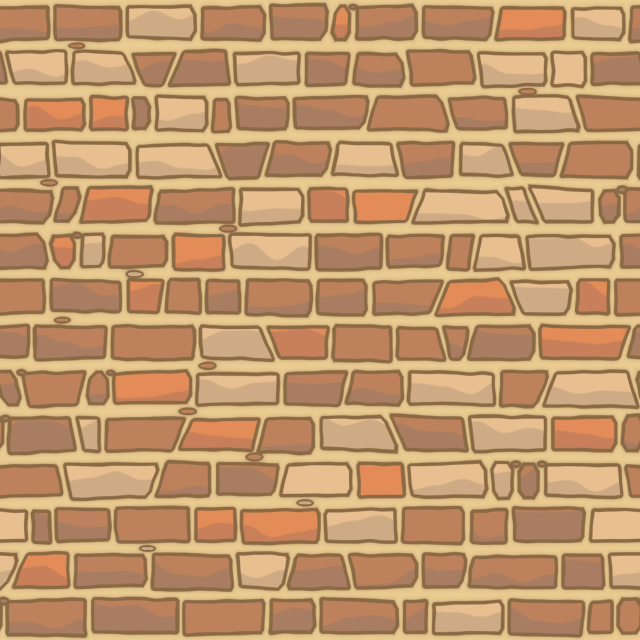
Write a Shadertoy shader that draws this texture.

```glsl
#define ROWS 14.0
#define BRICKS 10
#define HALF_HEIGHT 0.0285
#define SIDE_GAP 0.003
#define LINE_WIDTH 0.0054
#define SOFTNESS 0.0013
#define CORNER 0.006
#define LEAN 0.45
#define SLIM_SHARE 0.15
#define CHIP_SHARE 0.07
#define CREAM_SHARE 0.27
#define ORANGE_SHARE 0.11

const vec3 MORTAR = vec3(0.92, 0.80, 0.57);
const vec3 OUTLINE = vec3(0.54, 0.41, 0.27);
const vec3 BROWN_LIT = vec3(0.74, 0.51, 0.36);
const vec3 BROWN_SHADE = vec3(0.66, 0.49, 0.38);
const vec3 CREAM_LIT = vec3(0.91, 0.75, 0.56);
const vec3 CREAM_SHADE = vec3(0.81, 0.67, 0.52);
const vec3 ORANGE_LIT = vec3(0.89, 0.55, 0.34);
const vec3 ORANGE_SHADE = vec3(0.78, 0.50, 0.35);

float hash(vec2 p) {
    return fract(sin(dot(p, vec2(127.1, 311.7))) * 43758.55);
}

float noise(vec2 p) {
    vec2 i = floor(p), f = fract(p);
    f = f * f * (3.0 - 2.0 * f);
    return mix(mix(hash(i), hash(i + vec2(1, 0)), f.x),
               mix(hash(i + vec2(0, 1)), hash(i + vec2(1, 1)), f.x), f.y);
}

float brickWeight(vec2 id) {
    return hash(id) < SLIM_SHARE ? 0.36 : mix(0.62, 1.3, hash(id + 31.0));
}

float ellipse(vec2 p, vec2 radius) {
    float k = length(p / radius);
    return k * (k - 1.0) / max(length(p / (radius * radius)), 0.001);
}

// Outlined shape with a faint stain on the mortar around it
vec3 paint(vec3 base, float d, vec3 fill, float width) {
    float soft = max(SOFTNESS, 0.7 / iResolution.y);
    base = mix(base, OUTLINE, 0.3 * exp(-max(d, 0.0) / 0.0025));
    base = mix(base, OUTLINE, smoothstep(soft, -soft, d));
    return mix(base, fill, smoothstep(soft, -soft, d + width));
}

void mainImage(out vec4 fragColor, in vec2 fragCoord) {
    vec2 uv = fragCoord / iResolution.xy;
    float row = floor(uv.y * ROWS);
    float y = uv.y - (row + 0.5) / ROWS;
    float x = fract(uv.x + hash(vec2(row, 3.0)));
    float wobble = 0.003 * (noise(uv * 45.0) - 0.5);

    // Total weight of the row, so that its bricks fill the width
    int count = BRICKS + int(step(0.65, hash(vec2(row, 7.0))));
    float total = 0.0;
    for (int i = 0; i < count; i++) total += brickWeight(vec2(i, row));

    // Walk along the leaning joints to find the brick
    vec2 id = vec2(0.0, row), sides = vec2(0.0);
    float edge = 0.0, joint = 0.0, middle = 0.0, pebble = 1.0;
    for (int i = 0; i < count; i++) {
        vec2 cell = vec2(i, row);
        float width = brickWeight(cell) / total;
        float s = 2.0 * hash(cell + 57.0) - 1.0;
        float lean = i + 1 == count ? 0.0 : LEAN * s * s * s;
        float nextJoint = edge + width + lean * y;
        if (x >= joint && x < nextJoint) {
            id = cell;
            sides = vec2(joint - x, x - nextJoint) + SIDE_GAP;
            middle = edge + 0.5 * width;
        }
        edge += width;
        joint = nextJoint;
        if (hash(cell) < CHIP_SHARE) {
            float dx = x - edge;
            pebble = min(pebble, ellipse(vec2(dx - round(dx), y - 0.025), vec2(0.0085, 0.006)));
        }
    }

    // Uneven brick with rounded corners and one cut side
    bool chip = hash(id) < CHIP_SHARE;
    float cx = x - middle;
    float by = y - 0.004 * (hash(id + 11.0) - 0.5) - 0.06 * cx * (hash(id + 13.0) - 0.5);
    float halfHeight = HALF_HEIGHT * mix(0.92, 1.05, hash(id + 17.0)) + 0.05 * cx * (hash(id + 19.0) - 0.5);
    vec2 q = vec2(max(sides.x, sides.y), abs(by) - halfHeight) + wobble;
    vec2 r = q + CORNER;
    float d = length(max(r, 0.0)) + min(max(r.x, r.y), 0.0) - CORNER;
    float h = hash(id + 23.0);
    float cutSide = chip ? q.x : (h < 0.5 ? sides.x : sides.y);
    float cut = chip ? 0.007 : 0.002 + 0.006 * h * h;
    d = max(d, dot(vec2(cutSide, q.y), vec2(0.87, 0.5)) + cut);

    // Brick tone, with a rippled shade over the lower part
    float kind = hash(id + 29.0);
    bool cream = kind < CREAM_SHARE, orange = kind > 1.0 - ORANGE_SHARE;
    vec3 lit = cream ? CREAM_LIT : orange ? ORANGE_LIT : BROWN_LIT;
    vec3 dark = cream ? CREAM_SHADE : orange ? ORANGE_SHADE : BROWN_SHADE;
    float level = hash(id + 37.0) > 0.85 ? -0.1 : HALF_HEIGHT * mix(-0.4, 0.6, hash(id + 41.0));
    level += 0.026 * (noise(vec2(x * 24.0, row * 5.0 + id.x)) - 0.5);
    vec3 fill = mix(lit, dark, smoothstep(-0.002, 0.002, level - by));
    vec3 color = paint(MORTAR, d, fill, LINE_WIDTH);

    // Small pebbles beside chips, and flat ones between rows
    color = paint(color, pebble + wobble, BROWN_SHADE, 0.0045);
    float seam = mod(round(uv.y * ROWS), ROWS);
    if (hash(vec2(seam, 43.0)) < 0.75) {
        float dx = uv.x - hash(vec2(seam, 47.0));
        float dy = uv.y - round(uv.y * ROWS) / ROWS;
        float flat_d = ellipse(vec2(dx - round(dx), dy), vec2(0.014, 0.0062)) + wobble;
        color = paint(color, flat_d, hash(vec2(seam, 53.0)) < 0.3 ? CREAM_SHADE : BROWN_LIT, 0.0035);
    }
    fragColor = vec4(color, 1.0);
}
```
